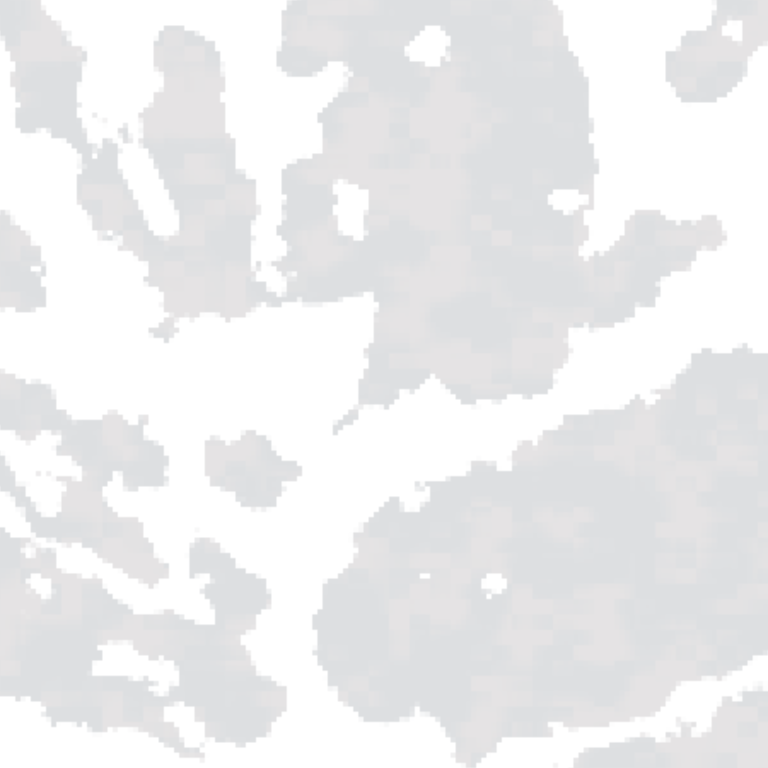
Reproduce this texture procedurally as a Shadertoy shader.

```glsl
const float CELLS = 150.0;
const vec3 PAPER = vec3(1.0);
const vec3 COOL_GREY = vec3(0.868, 0.876, 0.884);
const vec3 WARM_GREY = vec3(0.897, 0.890, 0.893);

// Integer hash of a lattice point, 0 to 1
float hash(vec2 lattice) {
    uvec2 q = uvec2(ivec2(lattice) + 4096);
    uint h = q.x * 1597334677u ^ q.y * 3812015801u;
    h = (h ^ (h >> 15)) * 2246822519u;
    h ^= h >> 13;
    return float(h & 65535u) / 65535.0;
}

float noise(vec2 p) {
    vec2 i = floor(p), f = fract(p);
    f = f * f * (3.0 - 2.0 * f);
    return mix(mix(hash(i), hash(i + vec2(1, 0)), f.x),
               mix(hash(i + vec2(0, 1)), hash(i + vec2(1, 1)), f.x), f.y);
}

// Layered noise centred on zero
float fbm(vec2 p) {
    float sum = 0.0, amp = 0.5;
    for (int i = 0; i < 4; i++) {
        sum += amp * (noise(p) - 0.5);
        p = p * 2.03 + 17.3;
        amp *= 0.58;
    }
    return sum;
}

// Distance to a limb whose radius changes from ra to rb
float limb(vec2 p, vec2 a, vec2 b, float ra, float rb) {
    vec2 ab = b - a;
    float t = clamp(dot(p - a, ab) / dot(ab, ab), 0.0, 1.0);
    return length(p - a - ab * t) - mix(ra, rb, t);
}

// Broad masses in the middle and on the right
float mainland(vec2 p) {
    float d = limb(p, vec2(0.57, 0.97), vec2(0.62, 0.61), 0.165, 0.125);
    d = min(d, limb(p, vec2(0.43, 0.94), vec2(0.52, 0.94), 0.06, 0.08));
    d = min(d, limb(p, vec2(0.56, 0.57), vec2(0.44, 0.44), 0.06, 0.03));
    d = min(d, limb(p, vec2(0.78, 0.62), vec2(0.92, 0.69), 0.04, 0.03));
    d = min(d, limb(p, vec2(0.97, 1.0), vec2(0.93, 0.91), 0.07, 0.04));
    d = min(d, limb(p, vec2(0.57, 0.20), vec2(1.0, 0.33), 0.165, 0.205));
    return min(d, limb(p, vec2(0.80, -0.04), vec2(1.05, 0.03), 0.06, 0.10));
}

// Upright spires joined by a slanting ridge on the upper left
float spires(vec2 p) {
    float d = limb(p, vec2(0.0, 1.0), vec2(0.09, 0.83), 0.05, 0.03);
    d = min(d, limb(p, vec2(0.09, 0.83), vec2(0.24, 0.62), 0.03, 0.04));
    d = min(d, limb(p, vec2(0.25, 0.61), vec2(0.43, 0.64), 0.05, 0.03));
    for (int i = 0; i < 2; i++) {
        float k = float(i);
        vec2 tip = vec2(0.245 + 0.165 * k, 0.93 - 0.17 * k);
        vec2 foot = vec2(tip.x + 0.02, 0.65);
        d = min(d, limb(p, tip, foot, 0.03 - 0.01 * k, 0.075 - 0.025 * k));
    }
    return d;
}

// Slanting strips and islets on the lower left
float strips(vec2 p) {
    float d = limb(p, vec2(0.0, 0.71), vec2(0.01, 0.63), 0.035, 0.025);
    for (int i = 0; i < 4; i++) {
        float k = float(i);
        vec2 start = vec2(-0.02, 0.50 - 0.115 * k);
        vec2 end = start + vec2(0.18 + 0.025 * k, -0.09 - 0.04 * hash(vec2(k, 5)));
        d = min(d, limb(p, start, end, 0.032 + 0.008 * k, 0.022));
    }
    for (int i = 0; i < 3; i++) {
        float k = float(i);
        vec2 c = vec2(0.345 - 0.015 * k, 0.385 - 0.15 * k);
        d = min(d, limb(p, c - vec2(0.05, -0.03 * k), c, 0.02, 0.043));
    }
    return d;
}

// Scattered small gaps, one at most in each grid square
float gaps(vec2 p) {
    vec2 g = p * 10.0, id = floor(g);
    float chance = p.y < 0.4 ? 0.32 : 0.10;
    if (hash(id + 31.0) > chance) return 1.0;
    vec2 centre = 0.35 + 0.3 * vec2(hash(id + 57.0), hash(id + 83.0));
    float radius = mix(0.006, 0.024, hash(id + 101.0));
    return length(fract(g) - centre) / 10.0 - radius;
}

vec3 cellColour(vec2 cell) {
    vec2 p = (cell + 0.5) / CELLS;
    float rough = fbm(p * 11.0);
    float d = min(mainland(p), min(spires(p), strips(p))) + 0.13 * rough;

    // Openings and the winding channel
    float open = gaps(p) + 0.05 * fbm(p * 28.0);
    open = min(open, limb(p, vec2(0.175, 0.79), vec2(0.215, 0.71), 0.022, 0.02));
    float bed = 0.02 + 0.55 * (p.x - 0.66) * (p.x - 0.4) + 0.05 * rough;
    float channel = max(abs(p.y - bed) - 0.011, 0.66 - p.x);
    d = max(d, -min(open, channel));

    // Faint blocky mottling
    float block = hash(floor(cell / vec2(4.0, 3.0)) + 211.0);
    float mottle = 0.65 * noise(p * 19.0 + 40.0) + 0.35 * block;
    vec3 grey = mix(COOL_GREY, WARM_GREY, smoothstep(0.42, 0.68, mottle));
    return mix(grey, PAPER, smoothstep(-0.002, 0.002, d));
}

void mainImage(out vec4 fragColor, in vec2 fragCoord) {
    vec2 g = fragCoord / iResolution.xy * CELLS - 0.5;
    vec2 cell = floor(g);
    vec2 blend = smoothstep(0.25, 0.75, fract(g));
    vec3 low = mix(cellColour(cell), cellColour(cell + vec2(1, 0)), blend.x);
    vec3 high = mix(cellColour(cell + vec2(0, 1)), cellColour(cell + vec2(1, 1)), blend.x);
    fragColor = vec4(mix(low, high, blend.y), 1.0);
}
```
